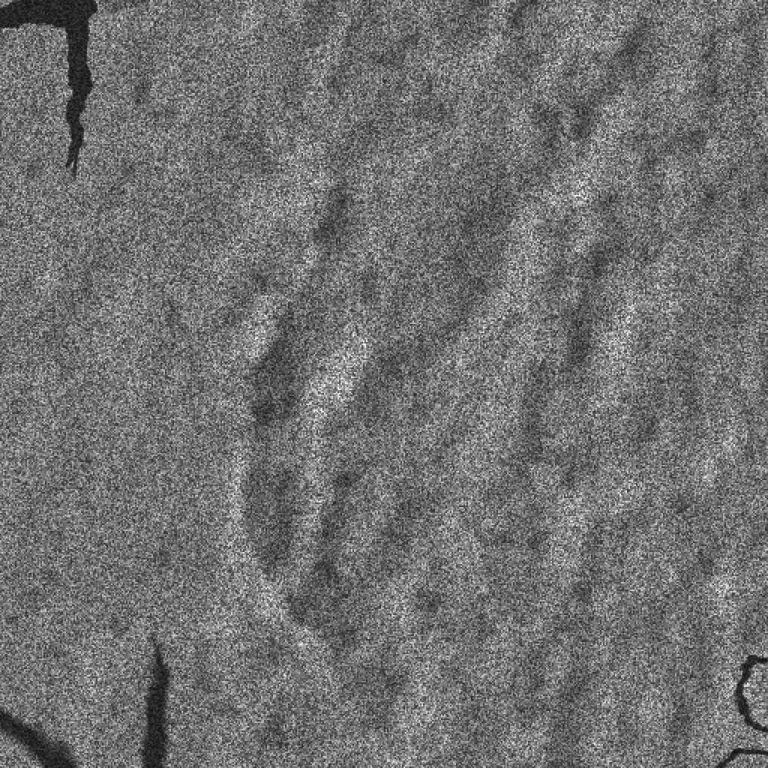
Give the GLSL for this texture, as a Shadertoy shader.

```glsl
// Grainy radar view of hilly land: side-lit ridges, dark creeks and speckle.
// Relief is a slope of layered noise plus long ragged ridge lines; creeks are
// warped tapered segments and rings; a fine grain multiplies the whole tone.

const float LAND_TONE = 0.45;
const float WATER_TONE = 0.15;
const float GRAIN_CELLS = 512.0;
const float GRAIN_STRENGTH = 0.79;
const float GRAIN_SKEW = 0.1;

// Integer hash of a lattice cell, 0 to 1
float hash(vec2 cell, uint seed) {
    uvec2 q = uvec2(ivec2(cell) + 4096);
    uint n = q.x * 1597334677u ^ q.y * 3812015801u ^ seed * 2654435769u;
    n = (n ^ (n >> 16)) * 2146121005u;
    n = (n ^ (n >> 15)) * 2221713035u;
    n ^= n >> 16;
    return float(n >> 8) / 16777216.0;
}

float valueNoise(vec2 p, uint seed) {
    vec2 i = floor(p), f = fract(p);
    f = f * f * (3.0 - 2.0 * f);
    float low = mix(hash(i, seed), hash(i + vec2(1, 0), seed), f.x);
    float high = mix(hash(i + vec2(0, 1), seed), hash(i + vec2(1, 1), seed), f.x);
    return mix(low, high, f.y);
}

float fbm(vec2 p, uint seed) {
    float sum = 0.0, amp = 0.5;
    for (int i = 0; i < 5; i++) {
        sum += amp * valueNoise(p, seed + uint(i));
        p = mat2(0.8, 0.6, -0.6, 0.8) * p * 2.03;
        amp *= 0.5;
    }
    return sum;
}

// Signed distance to a segment whose half width runs from ra to rb
float creek(vec2 p, vec2 a, vec2 b, float ra, float rb) {
    vec2 ab = b - a;
    float t = clamp(dot(p - a, ab) / dot(ab, ab), 0.0, 1.0);
    return length(p - a - ab * t) - mix(ra, rb, t);
}

float ring(vec2 p, vec2 centre, float radius, float halfWidth) {
    return abs(length(p - centre) - radius) - halfWidth;
}

// Lit slope left of the line, shaded slope to its right
float ridge(float d, float litWidth, float shadeWidth) {
    float lit = exp(-pow(min(d, 0.0) / litWidth, 2.0));
    float shade = exp(-pow(max(d, 0.0) / shadeWidth, 2.0));
    return mix(lit, -0.85 * shade, smoothstep(-0.008, 0.014, d));
}

// Fades a ridge in and out along its length
float span(float y, float bottom, float top) {
    return smoothstep(bottom - 0.05, bottom + 0.05, y)
         * (1.0 - smoothstep(top - 0.08, top + 0.08, y));
}

// Shading of small hills, elongated and leaning to the right
float hillSlope(vec2 p) {
    vec2 q = vec2(p.x - 0.25 * p.y, p.y * 0.7) * 14.0;
    return fbm(q, 11u) - fbm(q + vec2(0.34, -0.1), 11u);
}

float landTone(vec2 p) {
    float wobble = (fbm(p * vec2(8.0, 20.0), 31u) - 0.48) * 0.075;
    float patches = smoothstep(0.3, 0.62, fbm(p * 19.0, 41u));
    float hilly = mix(0.35, 1.0, smoothstep(0.22, 0.45, p.x));

    float mainLine = 0.318 + 0.105 * smoothstep(0.5, 0.72, p.y)
                   + 0.12 * (1.0 - smoothstep(0.08, 0.35, p.y));
    float eastLine = 0.735 + 0.04 * smoothstep(0.5, 0.7, p.y)
                   - 0.03 * smoothstep(0.72, 0.9, p.y);

    float light = hillSlope(p) * 0.48 * hilly;
    light += 0.125 * ridge(p.x - mainLine - wobble, 0.036, 0.062)
           * span(p.y, 0.13, 0.9) * mix(0.35, 1.0, patches);
    light += 0.085 * ridge(p.x - eastLine - wobble, 0.025, 0.055)
           * span(p.y, 0.48, 0.96) * mix(0.2, 1.0, patches);
    light += 0.085 * ridge(p.x - 0.418 - wobble, 0.014, 0.04)
           * span(p.y, 0.27, 0.45);
    light += (fbm(p * 7.0, 51u) - 0.48) * 0.06;

    // Scattered dark hollows
    float hollow = smoothstep(0.6, 0.76, fbm(p * 27.0, 61u));
    return LAND_TONE + light - 0.09 * hollow;
}

float coverage(float d, float softness) {
    return 1.0 - smoothstep(-softness, softness, d);
}

float waterCover(vec2 p) {
    vec2 w = p + 0.026 * (vec2(fbm(p * 34.0, 71u), fbm(p * 34.0, 81u)) - 0.48);
    // North-west creek
    float north = creek(w, vec2(-0.02, 0.979), vec2(0.105, 0.982), 0.015, 0.019);
    north = min(north, creek(w, vec2(0.1, 1.01), vec2(0.107, 0.88), 0.017, 0.012));
    north = min(north, creek(w, vec2(0.107, 0.88), vec2(0.088, 0.79), 0.012, 0.004));
    north = min(north, creek(w, vec2(0.096, 0.82), vec2(0.102, 0.775), 0.004, 0.002));
    // South-west creeks with muddy banks
    float south = creek(w, vec2(0.2, 0.17), vec2(0.209, 0.1), 0.002, 0.014);
    south = min(south, creek(w, vec2(0.209, 0.1), vec2(0.195, -0.02), 0.014, 0.018));
    south = min(south, creek(w, vec2(-0.02, 0.08), vec2(0.09, 0.0), 0.011, 0.015));
    // South-east loops
    float loops = ring(w, vec2(1.01, 0.1), 0.049, 0.004);
    loops = min(loops, ring(w, vec2(0.975, -0.03), 0.053, 0.004));
    return max(coverage(min(north, loops), 0.002), coverage(south, 0.008));
}

void mainImage(out vec4 fragColor, in vec2 fragCoord) {
    vec2 uv = fragCoord / iResolution.xy;
    float tone = mix(max(landTone(uv), 0.2), WATER_TONE, waterCover(uv));

    // Speckle: two hashes summed, slightly skewed toward bright grains
    vec2 grainPos = uv * GRAIN_CELLS - 0.5;
    float grain = valueNoise(grainPos, 1u) + valueNoise(grainPos, 2u) - 1.0;
    tone *= 1.0 + grain * (GRAIN_STRENGTH + GRAIN_SKEW * grain);
    fragColor = vec4(vec3(clamp(tone, 0.0, 1.0)), 1.0);
}
```
